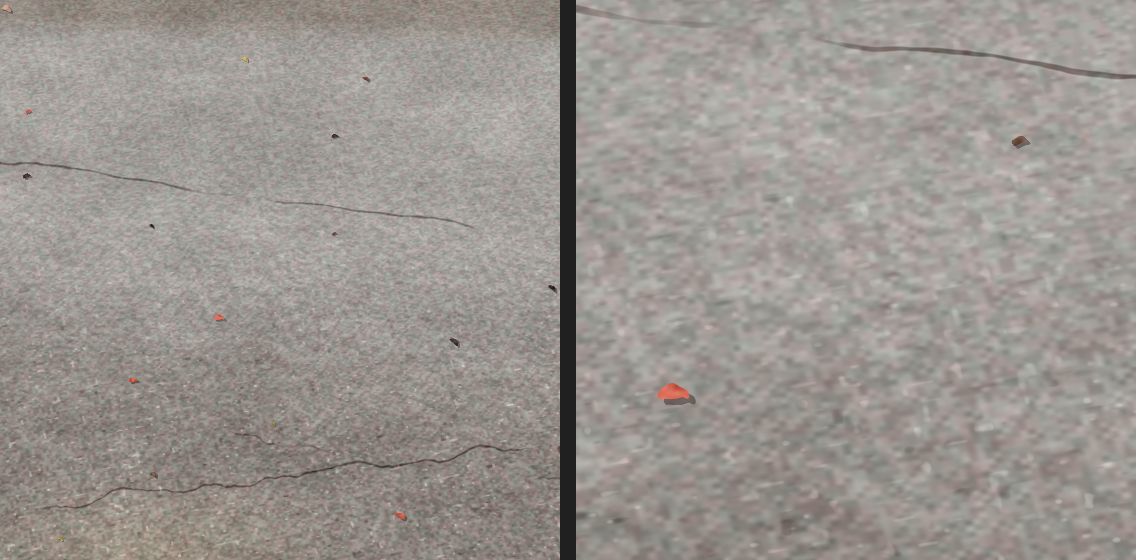
Left, the full canvas; right, a detail of the centre.
Give the GLSL for this texture, as a WebGL 1 fragment shader.

```glsl
precision highp float;
// Weathered asphalt seen at a slant, with fine grain, thin cracks and a few fallen leaves.
uniform vec2 u_resolution;

#define NEAR_COLOR vec3(0.548, 0.517, 0.493)
#define FAR_COLOR vec3(0.650, 0.634, 0.615)
#define VERGE_COLOR vec3(0.555, 0.520, 0.485)
#define GRAIN_DENSITY 185.0
#define GRAIN_CONTRAST 0.235
#define TINT_CONTRAST 0.045
#define MOTTLE_CONTRAST 0.11
#define CHIP_STRENGTH 0.16
#define CRACK_WIDTH 0.0016
#define CRACK_DEPTH 0.24
#define LEAF_COUNT 17
#define LEAF_SIZE 0.0085

float hash(vec2 p) {
  return fract(sin(dot(p, vec2(127.1, 311.7))) * 43758.5453);
}

float noise(vec2 p) {
  vec2 cell = floor(p);
  vec2 f = fract(p);
  f = f * f * (3.0 - 2.0 * f);
  float low = mix(hash(cell), hash(cell + vec2(1.0, 0.0)), f.x);
  float high = mix(hash(cell + vec2(0.0, 1.0)), hash(cell + 1.0), f.x);
  return mix(low, high, f.y);
}

float fbm(vec2 p) {
  float sum = 0.0;
  float amplitude = 0.5;
  for (int i = 0; i < 4; i++) {
    sum += amplitude * noise(p);
    p = mat2(0.8, 0.6, -0.6, 0.8) * p * 2.03 + 17.3;
    amplitude *= 0.5;
  }
  return sum / 0.9375;
}

// Dark line along height lineY, ragged and broken by noise.
float crack(vec2 uv, float lineY, float rough, float gaps, float seed) {
  float wobble = (fbm(vec2(uv.x * 14.0, seed)) - 0.5) * rough;
  float strength = smoothstep(gaps, gaps + 0.25, noise(vec2(uv.x * 9.0, seed + 5.0)));
  float width = CRACK_WIDTH * (0.5 + noise(vec2(uv.x * 60.0, seed + 9.0)));
  float dist = abs(uv.y - lineY - wobble);
  float soft = 1.0 / u_resolution.y;
  return strength * (1.0 - smoothstep(width - soft, width + soft, dist));
}

// Coverage of a ragged, slightly bent leaf.
float leafMask(vec2 p, float size, float angle, float seed) {
  float c = cos(angle);
  float s = sin(angle);
  p = mat2(c, -s, s, c) * p / size;
  p.y += 0.3 * p.x * p.x - 0.1;
  float edge = 0.75 + 0.5 * noise(p * 2.5 + seed * 31.0);
  float soft = 0.7 / (u_resolution.y * size);
  return 1.0 - smoothstep(edge - soft, edge + soft, length(p * vec2(1.0, 2.1)));
}

vec3 leafColor(float pick) {
  vec3 color = vec3(0.84, 0.37, 0.29);
  color = mix(color, vec3(0.76, 0.67, 0.32), step(0.32, pick));
  color = mix(color, vec3(0.45, 0.32, 0.26), step(0.46, pick));
  color = mix(color, vec3(0.24, 0.17, 0.17), step(0.66, pick));
  return mix(color, vec3(0.80, 0.62, 0.54), step(0.87, pick));
}

void main() {
  vec2 uv = gl_FragCoord.xy / u_resolution;
  float nearness = 1.0 - smoothstep(0.1, 0.75, uv.y);

  // Broad tone: darker foreground, pale middle distance, brown verge
  float unevenness = fbm(uv * vec2(3.0, 7.0) + 4.0) - 0.5;
  vec3 color = mix(NEAR_COLOR, FAR_COLOR, smoothstep(0.16, 0.64, uv.y + 0.16 * unevenness));
  float verge = smoothstep(0.93, 0.985, uv.y + 0.025 * uv.x + 0.05 * unevenness);
  color = mix(color, VERGE_COLOR, verge * 0.9);
  color += MOTTLE_CONTRAST * (fbm(uv * vec2(9.0, 20.0)) - 0.5);
  float worn = length((uv - vec2(0.47, 0.74)) * vec2(2.2, 7.0));
  color -= 0.035 * (1.0 - smoothstep(0.2, 1.0, worn));
  float dust = 1.0 - smoothstep(0.0, 0.3, length((uv - vec2(0.27, 0.0)) * vec2(0.7, 1.6)));
  color += dust * vec3(0.065, 0.055, 0.025);

  // Grain, flattened and finer with distance
  vec2 ground = vec2((uv.x - 0.5) * (1.0 + 0.25 * uv.y), uv.y * (1.0 + 0.35 * uv.y));
  ground = ground * GRAIN_DENSITY + vec2(0.25, -0.2) * ground.yx * GRAIN_DENSITY;
  float grain = 0.6 * noise(ground * vec2(1.0, 1.25)) + 0.4 * noise(ground.yx * vec2(0.7, 0.5) + 40.0) - 0.5;
  color += grain * GRAIN_CONTRAST * (0.8 + 0.3 * nearness);
  float tint = noise(ground * 0.6 + 90.0) - 0.5;
  color += tint * TINT_CONTRAST * vec3(1.0, -0.6, -0.3);

  // Pale stone chips and dark pits
  float chips = smoothstep(0.80, 0.97, noise(ground * vec2(0.55, 0.75) + 150.0));
  float pits = smoothstep(0.82, 0.98, noise(ground * vec2(0.4, 0.7) + 230.0));
  color += CHIP_STRENGTH * chips * (0.25 + 0.75 * nearness);
  color -= CHIP_STRENGTH * pits * (0.3 + 0.4 * nearness);

  // One long far crack, broken ones in the foreground
  float farLine = 0.712 - 0.138 * uv.x + 0.004 * sin(uv.x * 11.0);
  float lines = crack(uv, farLine, 0.012, 0.05, 3.0) * (1.0 - 0.7 * smoothstep(0.12, 0.04, abs(uv.x - 0.42)));
  lines = max(lines, crack(uv, 0.085 + 0.13 * uv.x, 0.045, 0.25, 21.0));
  lines = max(lines, 0.7 * crack(uv, 0.30 - 0.16 * uv.x, 0.05, 0.5, 47.0));
  lines = max(lines, 0.5 * crack(uv, 0.37 - 0.30 * uv.x, 0.06, 0.5, 63.0));
  color -= CRACK_DEPTH * lines * vec3(0.9, 1.0, 1.0);

  // Scattered leaves, each with a small shadow
  for (int i = 0; i < LEAF_COUNT; i++) {
    float id = float(i);
    float pick = hash(vec2(id, 2.7));
    vec2 center = vec2(fract(id * 0.618 + 0.25 * hash(vec2(id, 8.1))), (id + hash(vec2(id, 5.3))) / float(LEAF_COUNT));
    float size = LEAF_SIZE * mix(0.5, 1.15, hash(vec2(id, 11.9)));
    float angle = 1.4 * (hash(vec2(id, 14.2)) - 0.6);
    vec2 offset = uv - center;
    float shadow = leafMask(offset + vec2(-0.4, 0.35) * size, size, angle, pick);
    color = mix(color, vec3(0.25, 0.20, 0.19), 0.55 * shadow);
    vec3 leaf = leafColor(pick) + 0.25 * (noise(offset * 250.0 + id) - 0.5);
    color = mix(color, leaf, 0.9 * leafMask(offset, size, angle, pick));
  }

  gl_FragColor = vec4(clamp(color, 0.0, 1.0), 1.0);
}
```
